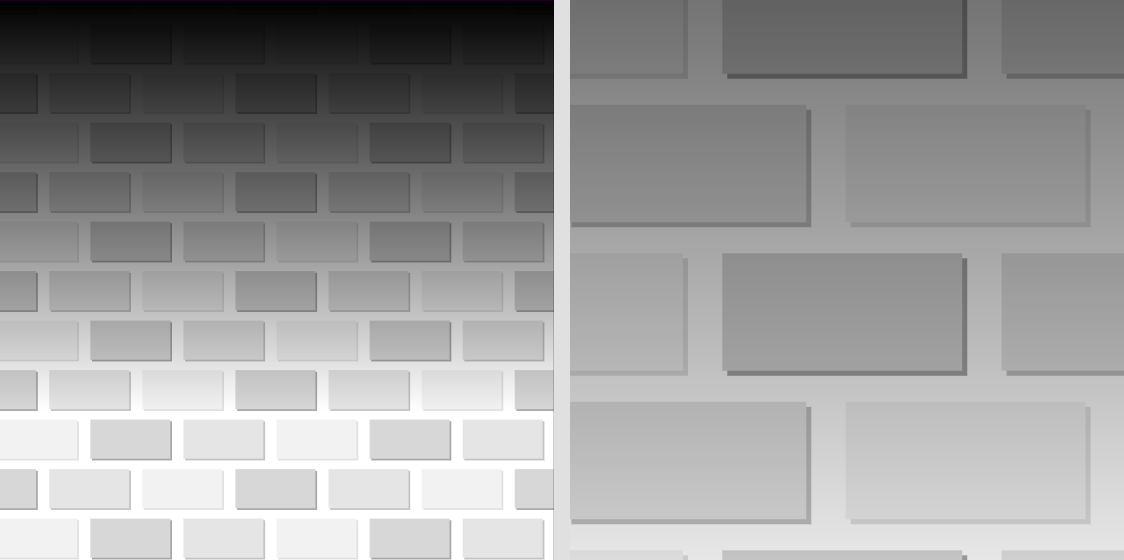
Left: the whole. Right: its middle third, enlarged.
A Shadertoy shader for this pattern:

```glsl
const vec2 PITCH = vec2(0.16624, 0.0884);   // brick plus mortar, in canvas heights
const vec2 BRICK = vec2(0.1458, 0.0729);    // face plus its shadow
const vec2 ORIGIN = vec2(-0.0049, 0.001);   // lower left of the first brick
const float ODD_SHIFT = 0.0734;             // leftward stagger of odd courses
const float SHADOW = 0.003;
const float FADE_START = 0.265;             // full light below this height

float boxDistance(vec2 p, vec2 halfSize) {
    vec2 d = abs(p) - halfSize;
    return length(max(d, 0.0)) + min(max(d.x, d.y), 0.0);
}

float coverage(float dist, float pixel) {
    return clamp(0.5 - dist / pixel, 0.0, 1.0);
}

// Three tones cycle along each course: light, dark, medium
float brickTone(vec2 cell, float odd) {
    return 0.95 - 0.0535 * mod(-cell.x - odd, 3.0);
}

float brickWall(vec2 p, float pixel) {
    vec2 margin = 0.5 * (PITCH - BRICK);
    vec2 q = p - ORIGIN + margin;
    float course = floor(q.y / PITCH.y);
    float odd = mod(course, 2.0);
    q.x += odd * ODD_SHIFT;

    vec2 cell = vec2(floor(q.x / PITCH.x), course);
    vec2 local = q - (cell + 0.5) * PITCH;
    float tone = brickTone(cell, odd);

    // The shadow is the same box pushed to the lower right
    vec2 halfFace = 0.5 * (BRICK - SHADOW);
    vec2 offset = 0.5 * SHADOW * vec2(1.0, -1.0);
    float shadow = coverage(boxDistance(local - offset, halfFace), pixel);
    float face = coverage(boxDistance(local + offset, halfFace), pixel);

    float shade = mix(1.0, pow(tone, 2.5), shadow);
    return mix(shade, tone, face);
}

void mainImage(out vec4 fragColor, in vec2 fragCoord) {
    float pixel = 1.0 / iResolution.y;
    vec2 p = fragCoord * pixel;
    float aspect = iResolution.x * pixel;

    // Darkness deepens evenly toward the top
    float light = clamp((1.0 - p.y) / (1.0 - FADE_START), 0.0, 1.0);
    vec3 color = vec3(brickWall(p, pixel) * light);

    // Hairline trim on the right and top edges
    float trim = 0.0013;
    color *= mix(1.0, 0.75, coverage(aspect - trim - p.x, pixel));
    color = mix(color, vec3(0.13, 0.0, 0.14), coverage(1.0 - trim - p.y, pixel));

    fragColor = vec4(color, 1.0);
}
```
